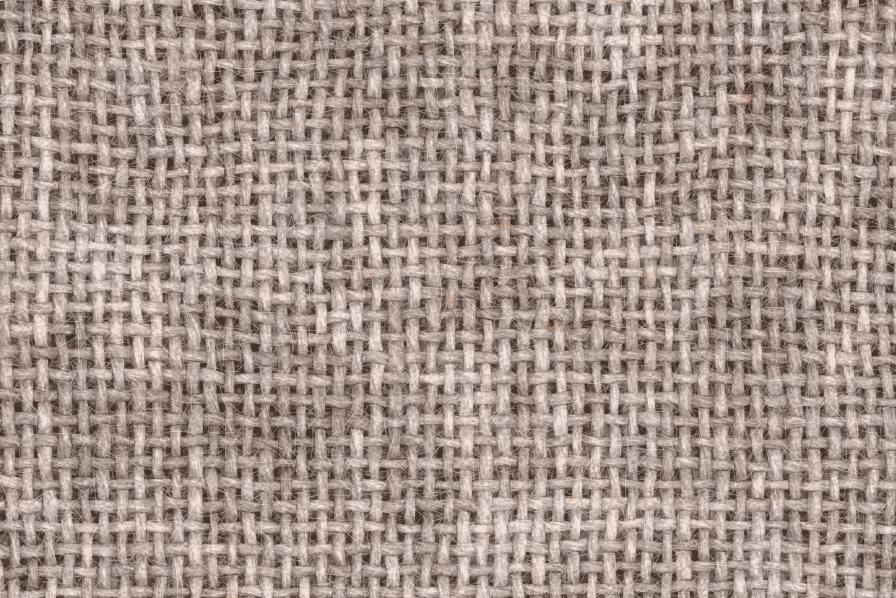
A WebGL 2 fragment shader for this texture:

```glsl
#version 300 es
precision highp float;
// Coarse plain-weave jute cloth. Two families of uneven twisted yarns pass
// over and under each other on a checkerboard; noise varies their width,
// path and tone, and layers of thin curved hairs lie on top.

uniform vec2 u_resolution;
out vec4 fragColor;

const vec2 THREADS = vec2(49.0, 28.5);      // warps across, wefts down
const float WARP_HALF = 0.345;              // half widths, in thread spacings
const float WEFT_HALF = 0.27;
const float WANDER = 0.20;                  // sideways drift of a yarn
const float TWIST_CONTRAST = 0.44;
const float GRAIN = 0.22;
const float PATCHES = 0.15;                 // broad light and dark areas
const float CONTRAST = 1.32;
const float MID_TONE = 0.62;
const int HAIR_LAYERS = 14;
const float HAIR_WIDTH = 0.0012;            // in canvas heights
const float HAIR_OPACITY = 0.38;
const vec3 GAP_COLOR = vec3(0.265, 0.195, 0.162);
const vec3 LIGHT_COLOR = vec3(0.89, 0.837, 0.82);
const vec3 WARM_TINT = vec3(1.015, 0.985, 0.965);
const vec3 FLECK_TINT = vec3(0.97, 0.89, 0.82);
const float PI = 3.14159265;

float hash(vec2 cell) {
    uvec2 v = uvec2(ivec2(cell)) * uvec2(1597334677u, 3812015801u);
    uint h = (v.x ^ v.y) * 1597334677u;
    h = (h ^ (h >> 15)) * 2246822519u;
    return float((h ^ (h >> 13)) >> 8) / 16777216.0;
}

float noise(vec2 p) {
    vec2 cell = floor(p), f = fract(p);
    f = f * f * (3.0 - 2.0 * f);
    float low = mix(hash(cell), hash(cell + vec2(1, 0)), f.x);
    float high = mix(hash(cell + vec2(0, 1)), hash(cell + vec2(1, 1)), f.x);
    return mix(low, high, f.y);
}

float alternate(float index) {
    return 1.0 - 2.0 * mod(index, 2.0);
}

// One family of yarns: returns coverage, tone and height above the cloth.
vec3 yarn(float across, float along, float side, float halfWidth, float pixel) {
    float id = floor(across);
    float seed = id * 13.0 + side * 571.0;
    float drift = (noise(vec2(along * 0.8, seed)) - 0.5) * WANDER;
    float width = halfWidth * mix(0.76, 1.24, noise(vec2(along * 0.7, seed + 5.0)));
    width *= mix(0.90, 1.10, hash(vec2(seed, 3.0)));
    float d = (fract(across) - 0.5 - drift) / width;
    float blur = pixel / width;
    float cover = 1.0 - smoothstep(1.0 - blur, 1.0 + blur, abs(d));
    float roundness = sqrt(max(0.0, 1.0 - d * d));
    float height = side * cos(PI * (along - 0.5)) * alternate(id);

    // Slanted plies, then per-yarn and along-yarn tone changes
    float ply = noise(vec2(d * 2.4 + along * 2.2 + seed, along * 1.3 + seed));
    float fine = noise(vec2(d * 4.5 + along * 2.0, along * 2.6 + seed));
    float tone = (0.38 + 0.50 * roundness) * (0.84 + 0.16 * height) + 0.06 * d;
    tone += (mix(ply, fine, 0.5) - 0.5) * TWIST_CONTRAST;
    tone += (hash(vec2(seed, 9.0)) - 0.5) * 0.11;
    tone += (noise(vec2(along * 0.5, seed + 7.0)) - 0.5) * 0.16;
    return vec3(cover, tone, height);
}

// Thin curved hairs, one per cell of a rotated grid; returns tone and coverage.
vec2 hairs(vec2 p, float pixel) {
    vec2 result = vec2(0.0);
    for (int i = 0; i < HAIR_LAYERS; i++) {
        float layer = float(i);
        float angle = layer * 2.399 + 0.3;
        float c = cos(angle), s = sin(angle);
        vec2 size = vec2(0.075, 0.026) * mix(0.7, 1.3, hash(vec2(layer, 77.0)));
        vec2 g = mat2(c, s, -s, c) * p / size + layer * 31.7;
        vec2 cell = floor(g), f = fract(g) - 0.5;
        float bend = (hash(cell + layer * 101.0) - 0.5) * 2.6;
        float offset = (hash(cell + layer * 211.0) - 0.5) * 0.4;
        float slope = (hash(cell + layer * 307.0) - 0.5) * 0.5;
        float dist = abs(f.y - offset - slope * f.x - bend * (f.x * f.x - 0.08)) * size.y;
        float line = 1.0 - smoothstep(HAIR_WIDTH - 0.5 * pixel, HAIR_WIDTH + 0.5 * pixel, dist);
        line *= 1.0 - smoothstep(0.3, 0.5, abs(f.x));
        line *= step(0.4, hash(cell + layer * 401.0));
        float tone = mix(0.55, 1.05, hash(cell + layer * 503.0));
        result = mix(result, vec2(tone, 1.0), line);
    }
    return result;
}

void main() {
    vec2 uv = gl_FragCoord.xy / u_resolution;
    vec2 p = gl_FragCoord.xy / u_resolution.y;
    vec2 pixel = THREADS / u_resolution;

    // Slow warping of the whole cloth
    vec2 q = uv * THREADS;
    q += (vec2(noise(p * 4.0), noise(p * 4.0 + 40.0)) - 0.5) * vec2(0.7, 0.7);

    vec3 warp = yarn(q.x, q.y, 1.0, WARP_HALF, pixel.x);
    vec3 weft = yarn(q.y, q.x, -1.0, WEFT_HALF, pixel.y);
    weft.y -= 0.03;

    // Loose fuzz in the holes, then the lower and the upper yarn
    float tone = 0.06 + 0.38 * noise(p * 110.0);
    float warpOnTop = smoothstep(-0.1, 0.1, warp.z - weft.z);
    float warpFirst = mix(mix(tone, warp.y, warp.x), weft.y, weft.x);
    float weftFirst = mix(mix(tone, weft.y, weft.x), warp.y, warp.x);
    tone = mix(warpFirst, weftFirst, warpOnTop);

    // Grain, uneven patches and stray hairs
    tone += (noise(p * 230.0) - 0.5) * GRAIN;
    tone += (noise(p * 7.0 + 90.0) + noise(p * 15.0 + 60.0) - 1.0) * PATCHES;
    vec2 hair = hairs(p, 1.0 / u_resolution.y);
    tone = mix(tone, hair.x, hair.y * HAIR_OPACITY);
    tone = MID_TONE + (tone - MID_TONE) * CONTRAST;

    // Colour, slightly warmer in places, with rare faint brown flecks
    vec3 color = mix(GAP_COLOR, LIGHT_COLOR, clamp(tone, 0.0, 1.08));
    color *= mix(vec3(1.0), WARM_TINT, noise(q * vec2(0.9, 0.6) + 17.0));
    float fleck = smoothstep(0.93, 1.0, noise(p * 24.0 + 130.0));
    color *= mix(vec3(1.0), FLECK_TINT, fleck);
    fragColor = vec4(color, 1.0);
}
```
